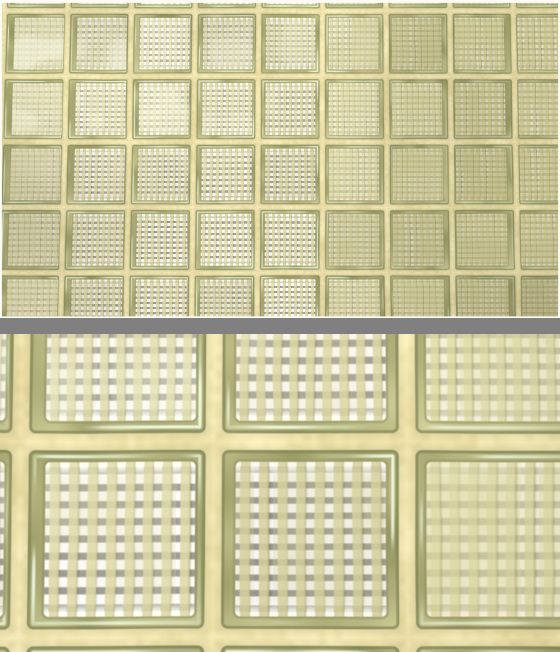
Top: the whole. Bottom: its middle third, enlarged.
This texture is drawn by a WebGL 2 fragment shader. Its source:

```glsl
#version 300 es
precision highp float;
// Wall of square glass blocks in sandy mortar: a slightly flared grid of cells,
// each a bevelled green rim around a woven pane of ribs and bright dashes.
// Hashes per block vary the weave, haze and glare.
uniform vec2 u_resolution;
out vec4 outColor;

float hash(vec2 p) {
  vec3 q = fract(vec3(p.xyx) * 0.1031);
  q += dot(q, q.yzx + 33.33);
  return fract((q.x + q.y) * q.z);
}

float noise(vec2 p) {
  vec2 i = floor(p), f = fract(p);
  f = f * f * (3.0 - 2.0 * f);
  return mix(mix(hash(i), hash(i + vec2(1, 0)), f.x),
             mix(hash(i + vec2(0, 1)), hash(i + vec2(1, 1)), f.x), f.y);
}

float roundBox(vec2 p, vec2 halfSize, float radius) {
  vec2 d = abs(p) - halfSize + radius;
  return length(max(d, 0.0)) + min(max(d.x, d.y), 0.0) - radius;
}

// Soft line of given half width centred where the distance is zero
float line(float dist, float width, float aa) {
  return 1.0 - smoothstep(width - aa, width + aa, abs(dist));
}

vec3 mortarColor(vec2 p, vec2 cell) {
  float grain = noise(p * 120.0) * 0.4 + noise(p * vec2(14.0, 18.0)) * 0.6;
  vec3 c = mix(vec3(0.84, 0.79, 0.57), vec3(0.95, 0.91, 0.72), grain);
  vec2 joint = abs(fract(cell + 0.5) - 0.5);
  return c * (1.02 - 1.5 * min(joint.x, joint.y));
}

// Woven pane: uv runs from 0 to 1 across the ribbed area
vec3 paneColor(vec2 uv, vec2 id, vec2 p) {
  float seed = hash(id + 17.0);
  float leftSide = smoothstep(-5.6, -3.6, id.x) * (1.0 - smoothstep(-1.0, 0.2, id.x));
  float clarity = mix(0.25, 0.95, leftSide) * mix(0.7, 1.1, seed);
  vec2 count = vec2(8.0 + floor(hash(id + 3.1) * 2.0), 9.0 + floor(hash(id + 7.7) * 2.0));
  vec2 weave = uv * count;
  float columnSeed = hash(vec2(floor(weave.x), id.x * 9.0 + id.y) + 40.0);
  weave.x += 0.1 * (noise(p * 24.0) - 0.5);

  // Ribs alternate with clear gaps; short grey dashes cut the bright gaps
  float gap = smoothstep(0.2, 0.34, abs(fract(weave.x) - 0.5));
  float row = smoothstep(-0.75, 0.25, cos(6.28318 * weave.y));

  vec3 rib = mix(vec3(0.84, 0.82, 0.65), vec3(0.78, 0.76, 0.56), smoothstep(-2.0, 2.0, id.x));
  rib += 0.05 * (row - 0.6);
  vec3 dash = mix(vec3(0.60, 0.59, 0.55), vec3(0.96, 0.96, 0.95), row);
  dash = mix(vec3(0.86, 0.84, 0.70), dash, 0.6 + 0.4 * leftSide);
  float patchy = 0.5 * (noise(uv * 3.0 + id * 7.0) - 0.5);
  float show = clamp(clarity + patchy + 0.3 * step(0.9, columnSeed), 0.05, 1.0);
  vec3 c = mix(rib, dash, gap * show);

  // Thin shaded flank beside each rib
  c -= 0.1 * line(fract(weave.x) - 0.77, 0.06, 0.1) * (0.3 + columnSeed);

  // Glare: sparkles at the ends of gaps, haze toward the upper left
  float ends = smoothstep(0.89, 0.97, uv.y) + 1.0 - smoothstep(0.03, 0.10, uv.y);
  c = mix(c, vec3(0.99, 0.99, 0.95), ends * gap * (0.2 + 0.6 * leftSide));
  float upper = smoothstep(0.8, 3.0, id.y + uv.y) * (1.0 - smoothstep(0.3, 1.4, p.x));
  float haze = smoothstep(0.45, 0.8, noise(p * 13.0 + 4.0)) * 0.45 + 0.22;
  c = mix(c, vec3(0.95, 0.95, 0.86), haze * upper);
  return c + 0.07 * (seed - 0.5);
}

void main() {
  vec2 p = gl_FragCoord.xy / u_resolution.y;
  float aspect = u_resolution.x / u_resolution.y;

  // Grid of blocks, widening a little toward the bottom
  float flare = 1.0 + 0.028 * (0.5 - p.y);
  vec2 cell = vec2((p.x - 1.0138) / (0.2028 * flare), (p.y - 0.1425) / 0.2057);
  cell += 0.008 * (vec2(noise(p * 9.0), noise(p * 9.0 + 31.0)) - 0.5);
  vec2 id = floor(cell);
  vec2 q = cell - id - 0.5;
  float aa = 4.0 / u_resolution.y + 0.002;

  // Inner pane slides toward the centre of the wall to show block depth
  vec2 slide = vec2(-0.014 * (id.x + 0.8), 0.002);
  float outer = roundBox(q, vec2(0.458), 0.035);
  vec2 paneHalf = vec2(0.388, 0.395);
  float inner = roundBox(q - slide, paneHalf, 0.025);

  // Green bevelled rim with a dark seam and a broken pale reflection
  float shade = noise(p * vec2(28.0, 20.0) + id * 5.0);
  vec3 rim = mix(vec3(0.57, 0.57, 0.37), vec3(0.74, 0.73, 0.53), shade);
  rim += 0.05 * smoothstep(0.1, 0.45, -q.y);
  float glint = smoothstep(0.3, 0.8, noise(p * 17.0 + id));
  float teal = 1.0 - smoothstep(1.0, 1.3, p.x);
  rim = mix(rim, vec3(0.90, 0.95, 0.85), line(outer + 0.032, 0.008, aa) * glint * (0.4 + 0.5 * teal));
  rim = mix(rim, vec3(0.48, 0.50, 0.32), 0.7 * line(outer + 0.008, 0.008, aa));
  rim = mix(rim, vec3(0.54, 0.54, 0.37), 0.5 * line(inner - 0.006, 0.007, aa));

  vec2 uv = (q - slide) / (2.0 * paneHalf) + 0.5;
  vec3 color = mix(mortarColor(p, cell), rim, 1.0 - smoothstep(-aa, aa, outer));
  color = mix(color, paneColor(uv, id, p), 1.0 - smoothstep(-aa, aa, inner));

  // Broad light: bright at the upper left, dim at the lower corners
  float light = 1.02 + 0.06 * (p.y - 0.5) - 0.05 * smoothstep(0.8, 1.7, p.x);
  light -= 0.06 * (1.0 - smoothstep(0.0, 0.45, p.x)) * (1.0 - p.y);
  color *= light + 0.08 * (noise(p * 3.0 + 2.0) - 0.5);

  // Thin white margin
  float edge = min(min(p.x, aspect - p.x) - 0.006, min(p.y - 0.005, 0.991 - p.y));
  color = mix(vec3(0.99, 0.99, 0.97), color, smoothstep(-0.002, 0.002, edge));
  outColor = vec4(color, 1.0);
}
```
